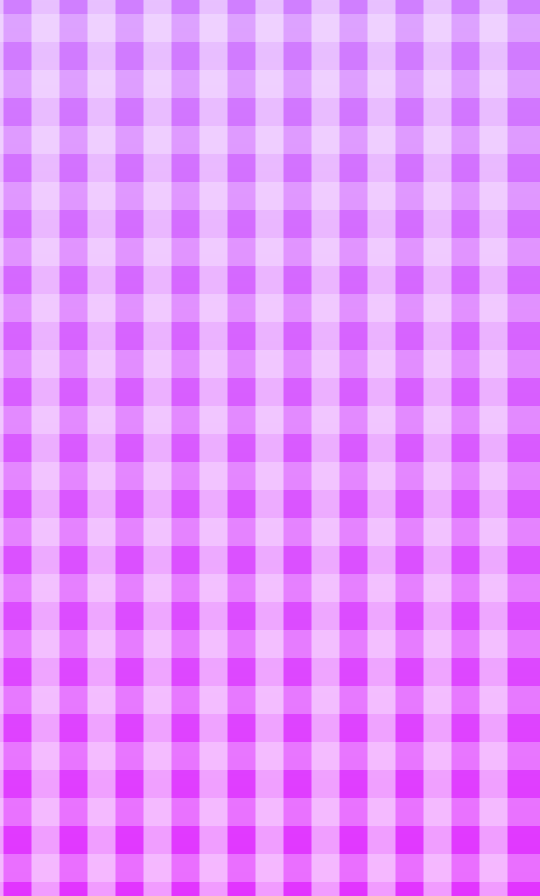
Reproduce this pattern procedurally as a Shadertoy shader.

```glsl
const float REPEATS_DOWN = 16.0;
const float COLUMN_OFFSET = 0.3125;  // centre of the first dark column, in repeats
const float LAST_COLUMN = 9.0;       // the final dark column runs to the right edge
const float ROW_WHITE = 0.28;
const float COLUMN_WHITE = 0.51;
const vec3 VIOLET = vec3(0.815, 0.500, 1.0);
const vec3 MAGENTA = vec3(0.886, 0.205, 1.0);

// Coverage of pale bands that fill half of each repeat, between whole numbers
float paleBand(float position, float pixelWidth) {
    float fromDarkCentre = abs(fract(position + 0.5) - 0.5);
    return clamp((fromDarkCentre - 0.25) / pixelWidth + 0.5, 0.0, 1.0);
}

// Lay a translucent white band over a colour
vec3 whiten(vec3 base, float coverage, float opacity) {
    return mix(base, vec3(1.0), coverage * opacity);
}

void mainImage(out vec4 fragColor, in vec2 fragCoord) {
    // Square cells, measured in repeats
    float pixelWidth = REPEATS_DOWN / iResolution.y;
    vec2 cell = fragCoord * pixelWidth;
    float column = min(cell.x - COLUMN_OFFSET, LAST_COLUMN);

    // Vertical gradient, then the woven pale bands
    vec3 color = mix(MAGENTA, VIOLET, fragCoord.y / iResolution.y);
    color = whiten(color, paleBand(cell.y, pixelWidth), ROW_WHITE);
    color = whiten(color, paleBand(column, pixelWidth), COLUMN_WHITE);

    fragColor = vec4(color, 1.0);
}
```
